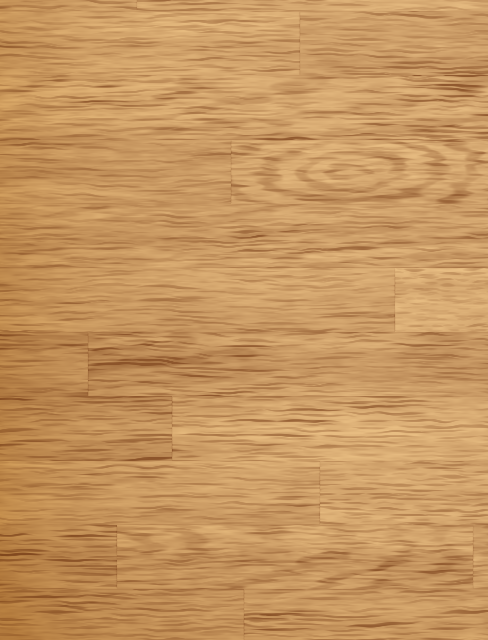
Reproduce this texture procedurally as a Shadertoy shader.

```glsl
// Butcher-block oak: staggered staves with pores, growth rings and a warm falloff.

const vec3 DARK_WOOD  = vec3(0.62, 0.41, 0.235);
const vec3 LIGHT_WOOD = vec3(0.885, 0.715, 0.49);
const vec3 WARM_TINT  = vec3(0.90, 0.82, 0.66);
const float ROW_PITCH   = 0.1003;  // stave height
const float FIRST_SEAM  = 0.0175;  // highest seam, measured from the top
const float SEAM_WIDTH  = 0.0006;
const float SEAM_DEPTH  = 0.16;
const float SHORT_STAVE = 0.731;   // stave lengths in canvas widths
const float LONG_STAVE  = 1.3;
const float RING_COUNT  = 50.0;    // growth rings per canvas height
const float PORE_ROWS   = 128.0;   // pore lines per canvas height
const float PORE_COLS   = 15.0;
const float PORE_DEPTH  = 0.70;
const float BASE_SHADE  = 0.79;
const float TAU = 6.28319;

// Each row: joint position, tone left of it, tone right of it, figure
// (1 = cathedral grain, 0 = straight grain, below 0 = short flecks).
const vec4 ROWS[11] = vec4[11](
    vec4(0.280,  0.0,  0.2,  0.2), vec4(0.614,  0.2, -0.4,  0.0),
    vec4(-0.10,  0.0,  0.4,  0.5), vec4(0.474, -0.2,  0.3,  1.0),
    vec4(-0.10,  0.0,  0.0,  0.4), vec4(0.809,  0.1,  0.7, -1.0),
    vec4(0.181, -0.4, -0.3,  0.5), vec4(0.353, -0.4,  0.4,  0.1),
    vec4(0.655, -0.1,  0.0, -0.3), vec4(0.239, -0.6,  0.0,  0.8),
    vec4(0.500, -0.2, -0.3,  0.1));

float hash(vec2 p) {
    vec3 q = fract(vec3(p.xyx) * 0.1031);
    q += dot(q, q.yzx + 33.33);
    return fract((q.x + q.y) * q.z);
}

float noise(vec2 p) {
    vec2 i = floor(p), f = fract(p);
    f = f * f * (3.0 - 2.0 * f);
    return mix(mix(hash(i), hash(i + vec2(1, 0)), f.x),
               mix(hash(i + vec2(0, 1)), hash(i + vec2(1, 1)), f.x), f.y);
}

// Stretched cellular noise: one jittered dash per cell.
float poreDashes(vec2 p) {
    vec2 cell = floor(p);
    float dash = 0.0;
    for (int j = -1; j <= 1; j++)
    for (int i = -1; i <= 1; i++) {
        vec2 c = cell + vec2(i, j);
        float size = hash(c + 7.3);
        vec2 centre = c + vec2(hash(c), 0.2 + 0.6 * hash(c + 19.7));
        vec2 d = (p - centre) / vec2(0.25 + 0.65 * size, 0.22 + 0.12 * size);
        dash = max(dash, (0.2 + 0.8 * size) * (1.0 - smoothstep(0.2, 1.0, dot(d, d))));
    }
    return dash;
}

// Dark bands around a stretched heart; a far heart gives straight grain.
float growthRings(vec2 p, float heartX, float figure, vec2 seed) {
    vec2 heart = vec2(heartX, 0.12 * (1.0 - figure));
    float stretch = mix(0.03, 0.32, figure * figure);
    float r = length((p - heart) * vec2(stretch, 1.0));
    r += 0.016 * (noise(p * vec2(8.0, 22.0) + seed) - 0.5);
    r += 0.010 * (noise(p * vec2(22.0, 190.0) + seed) - 0.5);
    float band = smoothstep(0.35, 0.95, 0.5 + 0.5 * sin(TAU * r * RING_COUNT));
    float patches = smoothstep(0.2, 0.7, noise(p * vec2(5.0, 26.0) + seed + 40.0));
    return band * mix(patches, 1.0, 0.5 * figure);
}

void mainImage(out vec4 fragColor, in vec2 fragCoord) {
    vec2 uv = fragCoord / iResolution.xy;
    float aspect = iResolution.x / iResolution.y;
    float pixel = 1.0 / iResolution.y;

    // Stave lookup
    float t = (1.0 - uv.y - FIRST_SEAM) / ROW_PITCH + 1.0;
    float row = clamp(floor(t), 0.0, 10.0);
    vec4 stave = ROWS[int(row)];
    float staveLength = mod(row, 2.0) > 0.5 ? SHORT_STAVE : LONG_STAVE;
    float id = max(floor((uv.x - stave.x) / staveLength), -1.0);
    vec2 seed = 60.0 * vec2(hash(vec2(row, id + 3.0)), hash(vec2(id + 9.0, row)));
    float tone = id < 0.0 ? stave.y : stave.z + 0.4 * id;
    float figure = id < 0.0 ? 0.0 : max(stave.w, 0.0);
    float flecks = id < 0.0 ? 0.0 : max(-stave.w, 0.0);

    // Growth rings
    vec2 p = vec2(uv.x * aspect, (0.5 - fract(t)) * ROW_PITCH);
    float heartX = stave.x * aspect + (figure - 0.85) * 1.2;
    float rings = growthRings(p, heartX, figure, seed);

    // Pores, nearly straight with ragged edges
    float drift = 1.3 * noise(p * vec2(4.0, 10.0) + seed)
                + 0.2 * sin(p.x * 17.0 + seed.x)
                + 0.55 * noise(p * vec2(38.0, 90.0) + seed);
    vec2 poreCoord = vec2(p.x * mix(PORE_COLS, 42.0, flecks), p.y * PORE_ROWS + drift);
    float pores = poreDashes(poreCoord + floor(seed) + 20.0);
    float poreStrength = 0.35 + 0.45 * hash(seed) + 0.35 * rings;
    poreStrength *= 0.55 + 0.8 * noise(p * vec2(4.0, 30.0) + seed + 23.0);

    // Fine fibres, broad streaks and soft patches across staves
    float fibre = noise(p * vec2(30.0, 300.0) + seed) - 0.5;
    fibre += 0.6 * (noise(p * vec2(75.0, 420.0) + seed + 5.0) - 0.5);
    float streak = noise(p * vec2(2.5, 36.0) + seed + 11.0) - 0.5;
    float patchTone = noise(uv * vec2(3.0, 5.0) + 3.0) - 0.5;

    float shade = BASE_SHADE + 0.25 * tone + 0.24 * fibre + 0.30 * streak + 0.16 * patchTone;
    shade -= (0.10 + 0.30 * figure) * rings + PORE_DEPTH * poreStrength * pores;

    // Faint seams between rows and butt joints, broken along their length
    float rowGap = min(fract(t), 1.0 - fract(t)) * ROW_PITCH;
    float fromJoint = uv.x - stave.x;
    float jointGap = min(abs(fromJoint), abs(fromJoint - staveLength)) * aspect;
    float seam = 1.0 - smoothstep(0.0, SEAM_WIDTH + pixel, min(rowGap, jointGap));
    shade -= SEAM_DEPTH * seam * (0.3 + 1.2 * noise(uv * vec2(14.0, 40.0)));

    // Warmer, deeper colour toward the left and lower edges
    vec3 color = mix(DARK_WOOD, LIGHT_WOOD, clamp(shade, -0.2, 1.1));
    float warmth = exp(-4.5 * uv.x) * mix(1.1, 0.6, uv.y) + 0.3 * exp(-9.0 * uv.y);
    color *= mix(vec3(1.0), WARM_TINT, min(warmth, 1.2));
    fragColor = vec4(color, 1.0);
}
```
